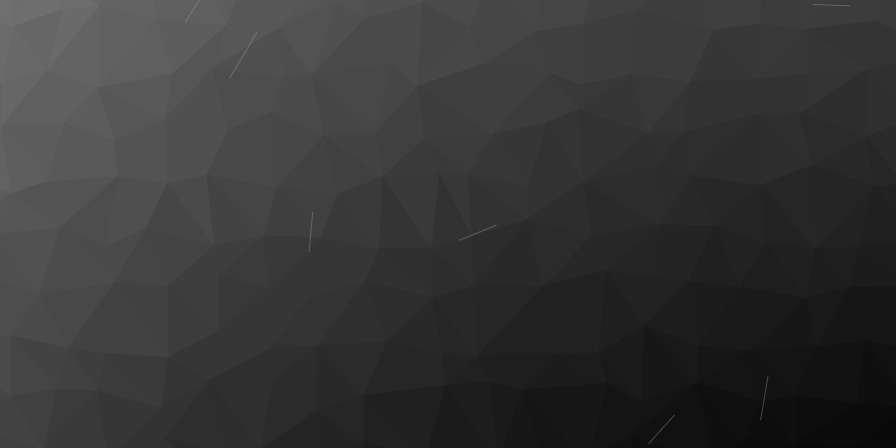
A Shadertoy shader for this background:

```glsl
// Low-poly grey facets fading from a light upper left to a dark lower right, with hairline seams.

const float CELL = 0.12;         // facet size, in canvas heights
const float JITTER = 0.62;       // vertex scatter, in cells
const float FACET_CONTRAST = 0.07;
const float SEAM_WIDTH = 0.0022;
const float SEAM_OPACITY = 0.34;
const vec3 SEAM_COLOR = vec3(0.7);

// Seam end points (x0, y0, x1, y1), in canvas heights
const int SEAM_COUNT = 7;
const vec4 SEAMS[SEAM_COUNT] = vec4[SEAM_COUNT](
    vec4(0.445, 1.000, 0.414, 0.951),
    vec4(0.573, 0.927, 0.513, 0.826),
    vec4(0.698, 0.526, 0.690, 0.438),
    vec4(1.107, 0.497, 1.026, 0.464),
    vec4(1.505, 0.073, 1.448, 0.010),
    vec4(1.714, 0.159, 1.698, 0.063),
    vec4(1.815, 0.990, 1.896, 0.987));

float hash(vec2 p) {
    vec3 q = fract(vec3(p.xyx) * 0.1031);
    q += dot(q, q.yzx + 33.33);
    return fract((q.x + q.y) * q.z);
}

float cross2(vec2 a, vec2 b) {
    return a.x * b.y - a.y * b.x;
}

// Jittered grid vertex, in cell units
vec2 gridVertex(vec2 id) {
    return id + JITTER * (vec2(hash(id + 17.0), hash(id + 71.0)) - 0.5);
}

// Grey level of the backdrop; uv spans 0 to 1
float backdrop(vec2 uv) {
    float bottom = mix(0.25, 0.03, uv.x);
    float top = mix(0.44, 0.225, uv.x);
    return mix(bottom, top, uv.y) - 0.15 * uv.x * (1.0 - uv.x);
}

// Signed distance to the line a-b, positive on its left
float edgeDistance(vec2 p, vec2 a, vec2 b) {
    return cross2(b - a, p - a) / max(length(b - a), 1e-4);
}

// Antialiased coverage of a triangle with either winding
float triangleCoverage(vec2 p, vec2 a, vec2 b, vec2 c, float pixel) {
    float winding = sign(cross2(b - a, c - a));
    float d = min(edgeDistance(p, a, b) * winding,
              min(edgeDistance(p, b, c) * winding,
                  edgeDistance(p, c, a) * winding));
    return clamp(0.5 + d / pixel, 0.0, 1.0);
}

// Weighted shade in x, weight in y
vec2 facet(vec2 p, vec2 a, vec2 b, vec2 c, float seed, float aspect, float pixel) {
    vec2 middle = (a + b + c) / 3.0 * CELL;
    vec2 uv = clamp(middle / vec2(aspect, 1.0), 0.0, 1.0);
    float shade = backdrop(uv) * (1.0 + FACET_CONTRAST * (seed - 0.5));
    float weight = triangleCoverage(p, a, b, c, pixel);
    return vec2(shade * weight, weight);
}

// Split a quad along its shorter diagonal, unless only the other lies inside
vec2 splitQuad(vec2 p, vec2 id, float aspect, float pixel) {
    vec2 a = gridVertex(id);
    vec2 b = gridVertex(id + vec2(1.0, 0.0));
    vec2 c = gridVertex(id + vec2(1.0, 1.0));
    vec2 d = gridVertex(id + vec2(0.0, 1.0));
    bool acInside = cross2(c - a, b - a) * cross2(c - a, d - a) < 0.0;
    bool bdInside = cross2(d - b, a - b) * cross2(d - b, c - b) < 0.0;
    bool useAC = acInside && (!bdInside || distance(a, c) < distance(b, d));
    float seed1 = hash(id + 131.0);
    float seed2 = hash(id + 197.0);
    if (useAC) {
        return facet(p, a, b, c, seed1, aspect, pixel)
             + facet(p, a, c, d, seed2, aspect, pixel);
    }
    return facet(p, a, b, d, seed1, aspect, pixel)
         + facet(p, b, c, d, seed2, aspect, pixel);
}

float segmentDistance(vec2 p, vec2 a, vec2 b) {
    vec2 ab = b - a;
    float t = clamp(dot(p - a, ab) / dot(ab, ab), 0.0, 1.0);
    return length(p - a - t * ab);
}

void mainImage(out vec4 fragColor, in vec2 fragCoord) {
    vec2 p = fragCoord / iResolution.y;
    float aspect = iResolution.x / iResolution.y;
    float pixel = 1.0 / iResolution.y;

    // Facets
    vec2 q = p / CELL;
    vec2 sum = vec2(0.0);
    for (int y = -1; y <= 1; y++) {
        for (int x = -1; x <= 1; x++) {
            sum += splitQuad(q, floor(q) + vec2(x, y), aspect, pixel / CELL);
        }
    }
    vec3 color = vec3(sum.x / max(sum.y, 1e-4));

    // Hairline seams
    for (int i = 0; i < SEAM_COUNT; i++) {
        float d = segmentDistance(p, SEAMS[i].xy, SEAMS[i].zw);
        float coverage = clamp(0.5 + (0.5 * SEAM_WIDTH - d) / pixel, 0.0, 1.0);
        color = mix(color, SEAM_COLOR, SEAM_OPACITY * coverage);
    }
    fragColor = vec4(color, 1.0);
}
```
